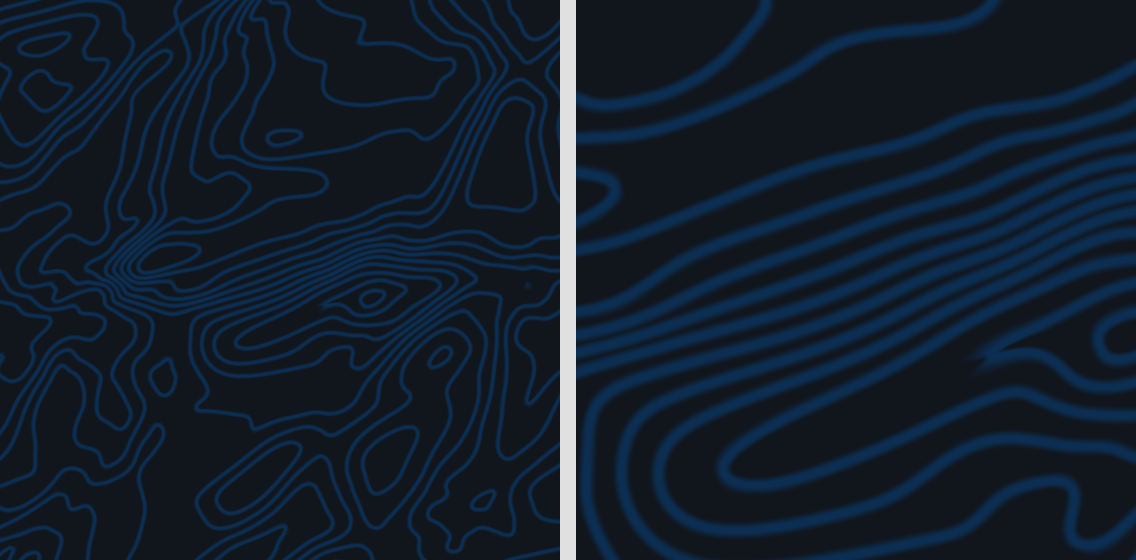
Left: the whole. Right: its middle third, enlarged.
Give the GLSL for this pattern, as a WebGL 2 fragment shader.

```glsl
#version 300 es
precision highp float;
// Topographic contour lines in deep blue on a near-black ground.

uniform vec2 u_resolution;
out vec4 fragColor;

const vec3 GROUND_COLOR = vec3(0.067, 0.086, 0.115);
const vec3 LINE_COLOR = vec3(0.045, 0.182, 0.320);
const float LEVEL_COUNT = 17.0;
const float LINE_CORE = 0.0008;
const float LINE_EDGE = 0.0062;
const float GRAIN_ANGLE = 0.62;
const vec2 GRAIN_FREQUENCY = vec2(2.9, 4.3);

float hash(vec2 p) {
    return fract(sin(dot(p, vec2(127.1, 311.7))) * 43758.5453);
}

// Smooth value noise in 0..1
float valueNoise(vec2 p) {
    vec2 cell = floor(p);
    vec2 f = fract(p);
    vec2 s = f * f * f * (f * (f * 6.0 - 15.0) + 10.0);
    float low = mix(hash(cell), hash(cell + vec2(1.0, 0.0)), s.x);
    float high = mix(hash(cell + vec2(0.0, 1.0)), hash(cell + vec2(1.0)), s.x);
    return mix(low, high, s.y);
}

float fbm(vec2 p, int octaves, float gain) {
    float sum = 0.0;
    float total = 0.0;
    float amplitude = 1.0;
    for (int i = 0; i < octaves; i++) {
        sum += amplitude * valueNoise(p);
        total += amplitude;
        amplitude *= gain;
        p = p * 2.03 + vec2(17.3, 9.1);
    }
    return sum / total;
}

mat2 rotation(float angle) {
    float c = cos(angle);
    float s = sin(angle);
    return mat2(c, -s, s, c);
}

// Terrain height in contour levels, stretched along a rising diagonal
float terrain(vec2 p) {
    vec2 q = rotation(GRAIN_ANGLE) * p * GRAIN_FREQUENCY + vec2(5.0, 12.0);
    vec2 warp = vec2(fbm(q * 0.8 + 31.0, 2, 0.4), fbm(q * 0.8 + 57.0, 2, 0.4));
    return LEVEL_COUNT * fbm(q + 0.8 * (warp - 0.5), 3, 0.36);
}

// Slope by central differences, in levels per canvas unit
float slope(vec2 p, float stepSize) {
    vec2 e = vec2(stepSize, 0.0);
    vec2 rise = vec2(terrain(p + e.xy) - terrain(p - e.xy),
                     terrain(p + e.yx) - terrain(p - e.yx));
    return length(rise) / (2.0 * stepSize);
}

// Soft line of even width around each whole level
float contour(float height, float steepness, float core, float edge) {
    float levelDistance = abs(fract(height) - 0.5);
    float lineDistance = levelDistance / max(steepness, 5.0);
    return 1.0 - smoothstep(core, edge, lineDistance);
}

void main() {
    vec2 uv = gl_FragCoord.xy / u_resolution.y;
    float line = contour(terrain(uv), slope(uv, 0.0015), LINE_CORE, LINE_EDGE);
    fragColor = vec4(mix(GROUND_COLOR, LINE_COLOR, line), 1.0);
}
```
